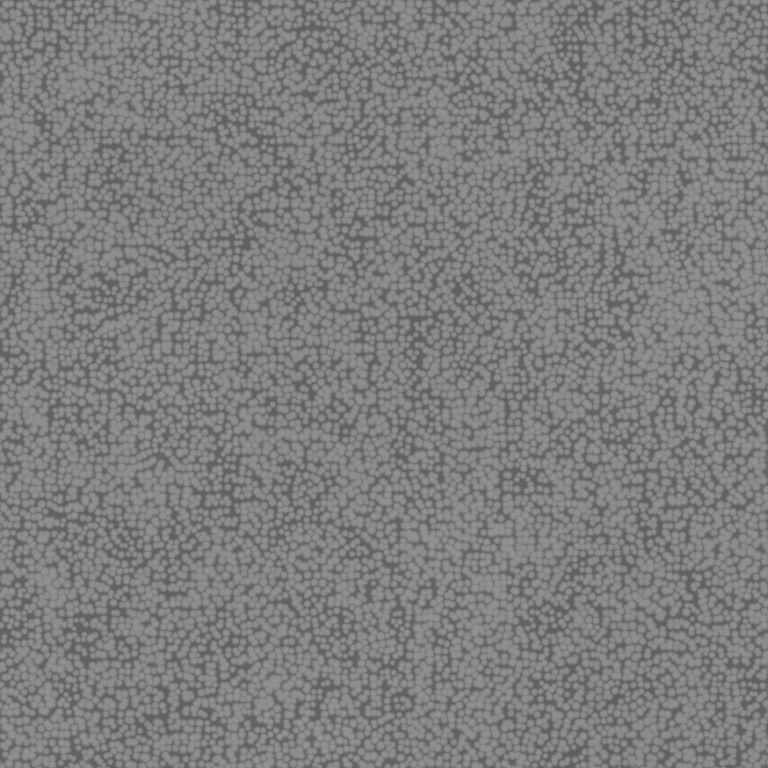
A three.js fragment shader for this texture:

```glsl
// Grey boucle cloth: a dense mat of small rounded loops with dark pits between.
// Jittered cells hold soft domes; upright stretched noise swells or shrinks
// them, so the pits gather into short broken vertical furrows.

varying vec2 vUv;

const float LOOPS_ACROSS = 106.0;
const vec2 FURROW_FREQ = vec2(62.0, 21.0);
const vec2 CLUMP_FREQ = vec2(44.0, 38.0);
const vec2 DRIFT_FREQ = vec2(5.0, 4.0);

const vec3 PIT_GREY = vec3(0.385);
const vec3 LOOP_GREY = vec3(0.555);

// Sine-free hashes
float hash1(vec2 p) {
  vec3 q = fract(vec3(p.xyx) * 0.1031);
  q += dot(q, q.yzx + 33.33);
  return fract((q.x + q.y) * q.z);
}

vec2 hash2(vec2 p) {
  return vec2(hash1(p + 17.0), hash1(p + 91.0));
}

// Smooth value noise from 0 to 1
float valueNoise(vec2 p) {
  vec2 cell = floor(p);
  vec2 f = fract(p);
  vec2 w = f * f * (3.0 - 2.0 * f);
  float low = mix(hash1(cell), hash1(cell + vec2(1.0, 0.0)), w.x);
  float high = mix(hash1(cell + vec2(0.0, 1.0)), hash1(cell + 1.0), w.x);
  return mix(low, high, w.y);
}

// Swelling of the yarn: upright furrows mixed with rounder clumps
float yarnSwell(vec2 uv) {
  float furrow = valueNoise(uv * FURROW_FREQ + 7.0);
  float clump = valueNoise(uv * CLUMP_FREQ + 230.0);
  return mix(furrow, clump, 0.3);
}

// Nearest loop: x = distance relative to its radius, y = its random shade
vec2 nearestLoop(vec2 uv, float count) {
  vec2 p = uv * count;
  vec2 base = floor(p);
  vec2 nearest = vec2(4.0, 0.5);
  for (int j = -1; j <= 1; j++) {
    for (int i = -1; i <= 1; i++) {
      vec2 cell = base + vec2(float(i), float(j));
      vec2 center = cell + 0.1 + 0.8 * hash2(cell);
      float shade = hash1(cell + 151.0);
      float radius = 0.38 + 0.20 * shade + 0.38 * yarnSwell(center / count);
      float reach = length(p - center) / radius;
      if (reach < nearest.x) nearest = vec2(reach, shade);
    }
  }
  return nearest;
}

void main() {
  vec2 loopHit = nearestLoop(vUv, LOOPS_ACROSS);

  // Rounded tops fall away softly into the pits
  float depth = smoothstep(0.32, 1.16, loopHit.x);
  vec3 color = mix(LOOP_GREY, PIT_GREY, depth);

  // Faint shade differences between loops and across the cloth
  color += 0.022 * (loopHit.y - 0.5) * (1.0 - depth);
  color += 0.016 * (valueNoise(vUv * DRIFT_FREQ + 60.0) - 0.5);

  gl_FragColor = vec4(color, 1.0);
}
```
